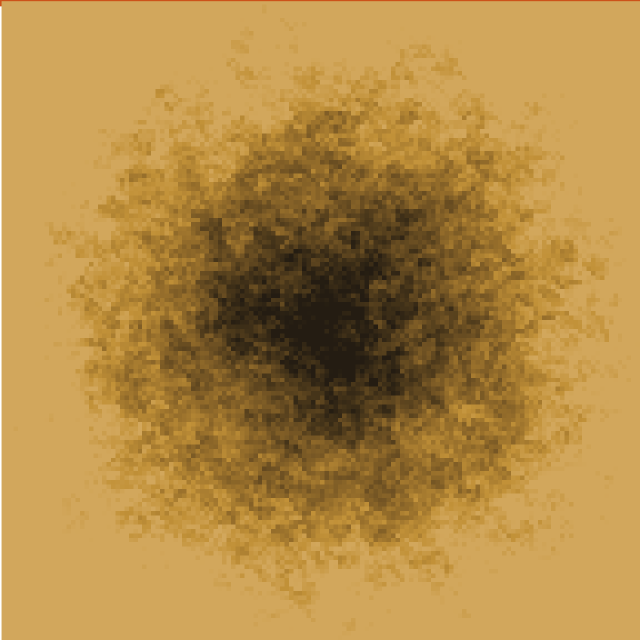
A Shadertoy shader for this background:

```glsl
// A dark, mottled burn spreading over an ochre ground, built of small square tiles.
// Each tile reads a tone from its distance to the centre, disturbed by layered
// sines and by flat cellular noise at several sizes, then looks it up in a ramp.

float hash(vec2 p) {
    vec3 q = fract(vec3(p.xyx) * 0.1031);
    q += dot(q, q.yzx + 33.33);
    return fract((q.x + q.y) * q.z);
}

// Random tone of the nearest cell, centred on zero
float cellTone(vec2 p) {
    vec2 base = floor(p), nearest = base;
    float best = 9.0;
    for (int y = -1; y <= 1; y++)
    for (int x = -1; x <= 1; x++) {
        vec2 cell = base + vec2(x, y);
        vec2 offset = cell + vec2(hash(cell + 17.0), hash(cell + 59.0)) - p;
        float d = dot(offset, offset);
        if (d < best) { best = d; nearest = cell; }
    }
    return hash(nearest + 91.0) - 0.5;
}

// Colour along the ramp from charred core (0) to bare ground (5)
vec3 burnRamp(float level) {
    vec3 ramp[6] = vec3[6](
        vec3(0.14, 0.11, 0.07), vec3(0.28, 0.21, 0.10),
        vec3(0.45, 0.33, 0.14), vec3(0.60, 0.44, 0.17),
        vec3(0.76, 0.57, 0.22), vec3(0.824, 0.655, 0.36));
    level = clamp(level, 0.0, 4.999);
    int i = int(level);
    return mix(ramp[i], ramp[i + 1], fract(level));
}

vec3 burn(vec2 uv) {
    // Snap to a grid of 144 tiles
    vec2 tile = floor(uv * 144.0);
    vec2 p = (tile + 0.5) / 144.0 - vec2(0.516, 0.482);
    float level = (length(p) - 0.045) / 0.075;

    // Broad lobes
    level += 0.16 * sin(p.x * 23.0 + 2.0 * sin(p.y * 15.0))
           + 0.14 * sin(p.y * 29.0 - p.x * 17.0 + 1.3);

    // Clumps, streaks and single-tile grain
    vec2 streak = tile * vec2(0.8, 1.0) + 40.0;
    level += 0.6 * cellTone(streak / 11.0)
           + 0.9 * cellTone(streak / 4.7 + 30.0)
           + 1.1 * cellTone(streak / 2.1 + 70.0)
           + 0.8 * (hash(tile + 7.0) - 0.5);
    return burnRamp(level);
}

void mainImage(out vec4 fragColor, in vec2 fragCoord) {
    // Four samples per pixel soften the tile edges
    vec3 color = vec3(0.0);
    for (int i = 0; i < 4; i++) {
        vec2 jitter = vec2(i % 2, i / 2) * 0.5 - 0.25;
        color += 0.25 * burn((fragCoord + jitter) / iResolution.xy);
    }

    // Thin pale line on the left, rust line along the top
    vec2 uv = fragCoord / iResolution.xy;
    vec2 px = 0.5 / iResolution.xy;
    vec3 rust = vec3(0.80, 0.32, 0.10);
    float left = 1.0 - smoothstep(0.0024 - px.x, 0.0024 + px.x, uv.x);
    float top = smoothstep(0.998 - px.y, 0.998 + px.y, uv.y);
    float corner = smoothstep(0.99 - px.y, 0.99 + px.y, uv.y);
    color = mix(color, mix(vec3(1.0), rust, corner), left);
    color = mix(color, rust, top);
    fragColor = vec4(color, 1.0);
}
```
